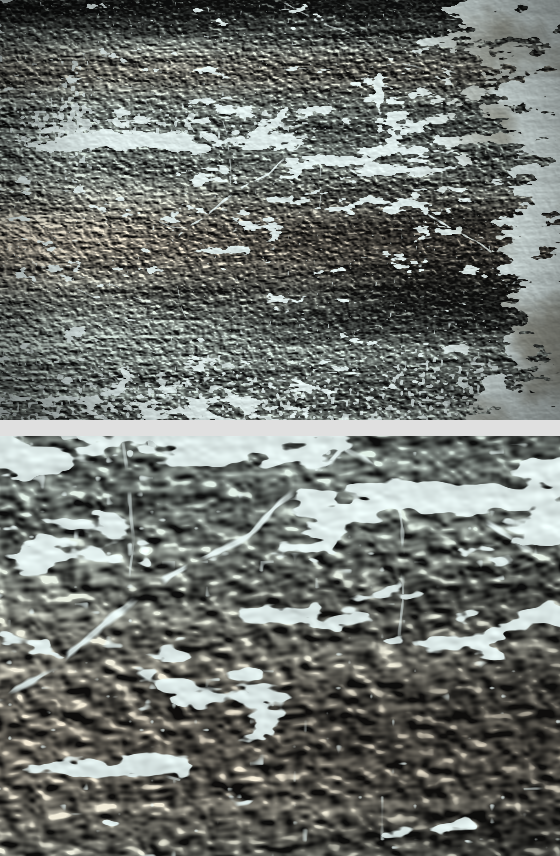
Top, the full canvas; bottom, a detail of the centre.
Write a WebGL 1 fragment shader that draws this texture.

```glsl
precision highp float;
uniform vec2 u_resolution;

#define GRAIN_SCALE vec2(88.0, 138.0)
#define GRAIN_DEPTH 1.25
#define STREAK_DEPTH 1.25
#define FLAKE_SCALE vec2(17.0, 42.0)
#define FLAKE_BARE -0.38
#define BASE_TONE 0.34
#define VIGNETTE 0.50
#define COOL_TINT vec3(0.95, 1.02, 0.98)
#define WARM_TINT vec3(1.04, 1.0, 0.91)
#define CHALK vec3(0.83, 0.88, 0.875)
#define STAIN vec3(0.60, 0.61, 0.57)

float hash(vec2 p) {
  vec3 q = fract(vec3(p.xyx) * 0.1031);
  q += dot(q, q.yzx + 33.33);
  return fract((q.x + q.y) * q.z);
}

float noise(vec2 p) {
  vec2 i = floor(p), f = fract(p);
  f = f * f * (3.0 - 2.0 * f);
  return mix(mix(hash(i), hash(i + vec2(1, 0)), f.x),
             mix(hash(i + vec2(0, 1)), hash(i + vec2(1, 1)), f.x), f.y);
}

float fbm(vec2 p) {
  float sum = 0.0, amp = 0.53;
  for (int i = 0; i < 4; i++) {
    sum += amp * noise(p);
    p = p * 2.07 + 17.3;
    amp *= 0.5;
  }
  return sum;
}

// Soft elliptical spot, 1 at its centre
float spot(vec2 p, vec2 centre, vec2 radius) {
  vec2 d = (p - centre) / radius;
  return exp(-dot(d, d));
}

// Soft-ended box
float softBox(vec2 p, vec2 lo, vec2 hi, vec2 soft) {
  vec2 s = smoothstep(lo - soft, lo + soft, p) * (1.0 - smoothstep(hi - soft, hi + soft, p));
  return s.x * s.y;
}

float segment(vec2 p, vec2 a, vec2 b) {
  vec2 pa = p - a, ba = b - a;
  return length(pa - ba * clamp(dot(pa, ba) / dot(ba, ba), 0.0, 1.0));
}

// Thin line of uneven width, broken up by noise
float scratch(vec2 p, float d, float width) {
  float gaps = smoothstep(0.35, 0.6, noise(p * 55.0));
  float w = width * (0.5 + noise(p * 120.0));
  return gaps * (1.0 - smoothstep(w * 0.4, w * 1.5, d));
}

// Short hairlines scattered over the panel
float hairlines(vec2 p) {
  float sum = 0.0;
  for (int i = 0; i < 14; i++) {
    float k = float(i) + 3.0;
    vec2 start = vec2(hash(vec2(k, 1.7)) * 1.3, hash(vec2(k, 5.1)));
    float angle = -0.55 + 0.5 * hash(vec2(k, 9.4)) + 2.0 * step(0.8, hash(vec2(k, 2.6)));
    vec2 reach = vec2(cos(angle), sin(angle)) * (0.04 + 0.14 * hash(vec2(k, 7.2)));
    sum = max(sum, scratch(p + k, segment(p, start, start + reach), 0.0012));
  }
  return sum;
}

// How much pale paint survives at a place
float coverage(vec2 p, float fallLine, float crossLine) {
  float edge = 1.20 - 0.13 * smoothstep(0.78, 1.0, p.y) + 0.07 * spot(p.yy, vec2(0.6), vec2(0.13))
             - 0.07 * smoothstep(0.16, 0.0, p.y);
  float spread = mix(0.045, 0.12, smoothstep(0.42, 0.65, p.y)) + 0.05 * smoothstep(0.2, 0.0, p.y);
  float bias = FLAKE_BARE + 0.64 * smoothstep(edge - spread, edge + spread, p.x);
  bias += 0.33 * spot(p, vec2(1.03, 0.70), vec2(0.23, 0.15));
  bias += 0.42 * softBox(p, vec2(0.06, 0.642), vec2(0.68, 0.668 + 0.045 * p.x), vec2(0.06, 0.012));
  bias += 0.22 * softBox(p, vec2(0.03, 0.645), vec2(0.74, 0.73), vec2(0.02, 0.03));
  bias += 0.47 * softBox(p, vec2(0.84, 0.165), vec2(1.16, 0.195), vec2(0.05, 0.02));
  bias += 0.34 * softBox(p, vec2(0.895, 0.66), vec2(0.91, 0.84), vec2(0.008, 0.03));
  bias += 0.27 * spot(p, vec2(0.42, 0.04), vec2(0.3, 0.08));
  bias += 0.22 * spot(p, vec2(0.21, 0.53), vec2(0.08, 0.09));
  bias += 0.12 * spot(p, vec2(0.72, 0.48), vec2(0.3, 0.1));
  return bias + 0.24 * exp(-45.0 * min(fallLine, crossLine));
}

void main() {
  vec2 p = gl_FragCoord.xy / u_resolution.y;
  vec2 bent = p + vec2(0.0, 0.012 * sin(p.x * 2.6 + 0.6));

  // Embossed pebbly grain and horizontal brush marks
  vec2 g = bent * GRAIN_SCALE + 0.4 * noise(p * 60.0);
  float relief = noise(g) - noise(g + vec2(0.35, 0.7));
  relief += 0.7 * (noise(g * 1.9 + 7.0) - noise(g * 1.9 + vec2(7.4, 7.8)));
  float streak = 0.5 * noise(bent * vec2(2.5, 95.0)) + 0.5 * noise(bent * vec2(7.0, 210.0)) - 0.5;
  float bands = fbm(bent * vec2(0.9, 13.0)) - 0.5;

  // Broad light and dark areas of the worn coat
  float tone = BASE_TONE + 0.32 * bands;
  tone += 0.16 * spot(p, vec2(0.14, 0.52), vec2(0.28, 0.26));
  tone += 0.14 * spot(p, vec2(0.12, 0.19), vec2(0.4, 0.05));
  tone += 0.10 * spot(p, vec2(0.5, 0.83), vec2(0.5, 0.08));
  tone -= 0.18 * spot(p, vec2(1.08, 0.36), vec2(0.32, 0.22));
  tone -= 0.24 * smoothstep(0.87, 0.99, p.y);
  tone = max(tone, 0.09) * (1.0 + GRAIN_DEPTH * relief + STREAK_DEPTH * streak);
  tone += 0.22 * smoothstep(0.3, 0.7, relief) + 0.22 * (noise(p * vec2(150.0, 250.0)) - 0.5);
  float warmth = 0.65 * spot(p.yy, vec2(0.83), vec2(0.08)) + spot(p.yy, vec2(0.42), vec2(0.17));
  vec3 colour = clamp(tone, 0.05, 0.9) * mix(COOL_TINT, WARM_TINT, clamp(warmth, 0.0, 1.0));

  // Powdery specks where the pale coat was rubbed thin
  float rubbed = spot(p, vec2(0.18, 0.72), vec2(0.035, 0.12)) + 0.6 * spot(p, vec2(0.45, 0.04), vec2(0.6, 0.09));
  rubbed += softBox(p, vec2(0.03, 0.65), vec2(0.74, 0.74), vec2(0.02)) * noise(p * vec2(90.0, 8.0));
  rubbed += 0.6 * spot(p, vec2(1.1, 0.08), vec2(0.15, 0.1));
  float powder = smoothstep(0.0, 0.12, noise(p * vec2(115.0, 150.0)) - 0.89 + 0.48 * rubbed);

  // Surviving flakes, torn sideways with ragged rims
  vec2 wavy = p + 0.014 * (vec2(noise(p * 22.0), noise(p * 22.0 + 9.0)) - 0.5);
  float fallLine = segment(wavy, vec2(0.70, 0.665), vec2(1.17, 0.405));
  float crossLine = segment(wavy, vec2(0.41, 0.43), vec2(0.72, 0.655));
  float rag = noise(p * vec2(75.0, 120.0)) - 0.5;
  float flake = 1.5 * (fbm(p * FLAKE_SCALE) - 0.5) + 0.22 * rag;
  flake += coverage(p, fallLine, crossLine) + 0.06 * relief;
  float pale = smoothstep(-0.03, 0.03, flake);

  // Scratches
  float scored = max(scratch(p, fallLine, 0.0022), scratch(p, crossLine, 0.0024));
  scored = max(scored, 0.6 * scratch(p, segment(wavy, vec2(0.68, 0.99), vec2(1.09, 0.79)), 0.002));
  scored = max(scored, 0.6 * hairlines(wavy));

  float dirt = smoothstep(0.38, 0.75, fbm(p * vec2(7.0, 9.0) + 4.0)) * smoothstep(0.95, 1.25, p.x);
  vec3 chalk = mix(CHALK, STAIN, dirt) * (1.0 + 0.10 * relief + 0.14 * streak);
  colour = mix(colour, chalk, max(max(pale, scored), 0.85 * powder));

  float corner = length((p - vec2(0.667, 0.5)) * vec2(1.0, 0.95));
  colour *= 1.03 - VIGNETTE * smoothstep(0.4, 0.9, corner);
  gl_FragColor = vec4(clamp(colour, 0.0, 1.0), 1.0);
}
```
